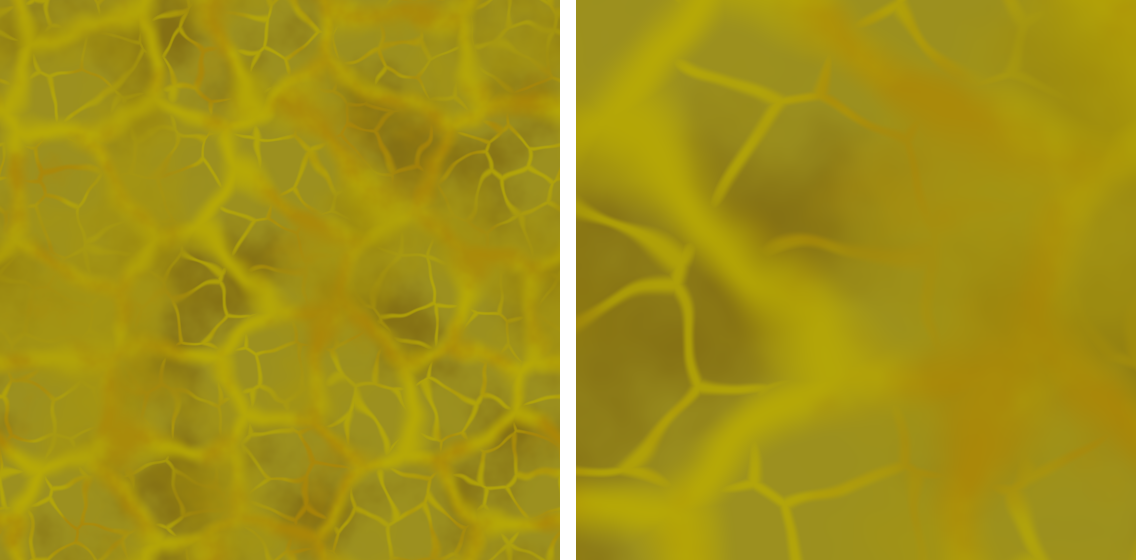
Left, the full canvas; right, a detail of the centre.
Give the GLSL for this texture, as a Shadertoy shader.

```glsl
// Olive membrane crossed by a net of broad soft veins and a net of thin ones.
// Both nets are gaps between the nearest two cell points, bent by gradient noise;
// layered noise adds mottling, rust and haze. Every lattice wraps, so it tiles.

vec2 hash2(vec2 p) {
    vec3 h = fract(p.xyx * vec3(0.1031, 0.1030, 0.0973));
    h += dot(h, h.yzx + 33.33);
    return fract((h.xx + h.yz) * h.zy);
}

// Dot product of a lattice corner's random direction with the offset to it
float cornerSlope(vec2 corner, vec2 offset, float period, float seed) {
    float angle = 6.28318 * hash2(mod(corner, period) + seed).x;
    return dot(vec2(cos(angle), sin(angle)), offset);
}

float gradientNoise(vec2 p, float period, float seed) {
    vec2 i = floor(p), f = fract(p);
    vec2 w = f * f * f * (f * (f * 6.0 - 15.0) + 10.0);
    vec2 e = vec2(1, 0);
    float low = mix(cornerSlope(i, f, period, seed),
                    cornerSlope(i + e.xy, f - e.xy, period, seed), w.x);
    float high = mix(cornerSlope(i + e.yx, f - e.yx, period, seed),
                     cornerSlope(i + e.xx, f - e.xx, period, seed), w.x);
    return mix(low, high, w.y);
}

float layeredNoise(vec2 uv, float period, float seed) {
    float sum = 0.0, amplitude = 1.0;
    for (int octave = 0; octave < 5; octave++) {
        sum += amplitude * gradientNoise(uv * period, period, seed);
        period *= 2.0;
        amplitude *= 0.5;
        seed += 17.0;
    }
    return sum;
}

// Second nearest minus nearest point distance: zero along the cell borders
float cellGap(vec2 uv, float period, float seed) {
    vec2 p = uv * period, i = floor(p);
    float nearest = 9.0, second = 9.0;
    for (int y = -2; y <= 2; y++)
    for (int x = -2; x <= 2; x++) {
        vec2 cell = i + vec2(x, y);
        vec2 point = cell + 0.08 + 0.84 * hash2(mod(cell, period) + seed);
        float d = distance(p, point);
        second = min(second, max(nearest, d));
        nearest = min(nearest, d);
    }
    return second - nearest;
}

void mainImage(out vec4 fragColor, in vec2 fragCoord) {
    vec2 uv = fragCoord / iResolution.xy;

    // Bend the straight cell borders into organic curves
    vec2 bend = vec2(gradientNoise(uv * 10.0, 10.0, 3.0),
                     gradientNoise(uv * 10.0, 10.0, 41.0));
    vec2 ripple = vec2(gradientNoise(uv * 26.0, 26.0, 59.0),
                       gradientNoise(uv * 26.0, 26.0, 83.0));
    vec2 bent = uv + 0.028 * bend + 0.007 * ripple;

    float mottle = layeredNoise(uv, 5.0, 101.0);
    float rust = layeredNoise(uv, 6.0, 211.0);
    float clarity = smoothstep(-0.35, 0.15, layeredNoise(uv, 3.0, 307.0));

    // Two nets of veins; the haze hides most of the thin one
    float broadVein = 1.0 - smoothstep(0.0, 0.27, cellGap(bent, 5.0, 13.0));
    float thinVein = 1.0 - smoothstep(0.015, 0.14, cellGap(bent, 13.0, 29.0));
    thinVein *= mix(0.15, 0.75, clarity) * (1.0 - 0.6 * broadVein);
    broadVein *= mix(0.6, 0.85, clarity);

    // Mottled ground, brown in patches and yellower under haze
    vec3 brown = vec3(0.52, 0.44, 0.075);
    vec3 olive = vec3(0.61, 0.565, 0.12);
    vec3 ground = mix(brown, olive, smoothstep(-0.65, 0.2, mottle));
    ground = mix(ground, vec3(0.66, 0.59, 0.04), 0.55 * (1.0 - clarity));

    // Yellow veins that turn rusty in places
    vec3 yellow = vec3(0.73, 0.675, 0.01);
    vec3 orange = vec3(0.68, 0.53, 0.02);
    vec3 veinColor = mix(yellow, orange, smoothstep(-0.25, 0.45, rust));
    vec3 color = mix(ground, veinColor, max(broadVein, thinVein));
    color = mix(color, orange, 0.3 * smoothstep(0.2, 0.7, rust));

    fragColor = vec4(color, 1.0);
}
```
